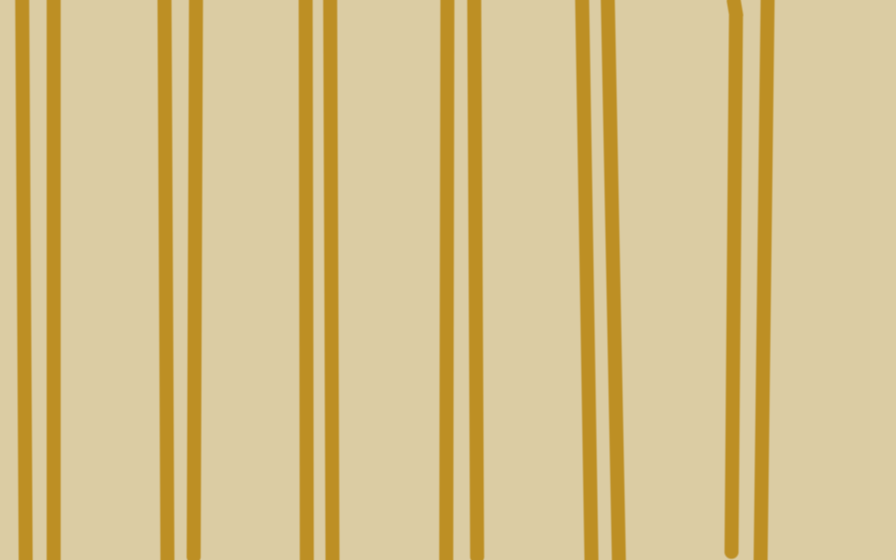
This pattern is drawn by a Shadertoy shader. Its source:

```glsl
// Paired ochre brush stripes, slightly leaning, on a plain cream ground.

const int PAIRS = 6;

// Hand drift of each pair, in 1/480 of the height:
// left stripe foot, left head, right foot, right head.
const vec4 DRIFT[PAIRS] = vec4[PAIRS](
    vec4( 2.0, -1.0,  2.0,  2.0),
    vec4( 2.0, -0.5,  0.5,  2.5),
    vec4( 0.0, -1.0, -2.0, -4.0),
    vec4(-2.0, -1.0,  0.5, -2.0),
    vec4( 1.0, -7.0,  0.5, -9.0),
    vec4(-0.5,  3.5,  0.5,  6.5));

float segmentDistance(vec2 p, vec2 a, vec2 b) {
    vec2 ab = b - a;
    float t = clamp(dot(p - a, ab) / dot(ab, ab), 0.0, 1.0);
    return length(p - a - ab * t);
}

// Distance to a stripe crossing y = 0 at footX and y = 1 at headX,
// with round ends at heights low and high.
float stripeDistance(vec2 p, float footX, float headX, float low, float high) {
    return segmentDistance(p, vec2(mix(footX, headX, low), low),
                              vec2(mix(footX, headX, high), high));
}

void mainImage(out vec4 fragColor, in vec2 fragCoord) {
    vec2 p = fragCoord / iResolution.y;
    p.x *= 1.6 * iResolution.y / iResolution.x;

    // Nearest stripe centre line over all pairs
    float d = 1.0;
    for (int i = 0; i < PAIRS; i++) {
        bool last = i == PAIRS - 1;
        vec4 drift = DRIFT[i] / 480.0;
        float left = 0.0417 + 0.2531 * float(i);
        float right = left + 0.05;
        d = min(d, stripeDistance(p, left + drift.x, left + drift.y,
                                  last ? 0.0146 : -0.02, last ? 0.973 : 1.02));
        d = min(d, stripeDistance(p, right + drift.z, right + drift.w,
                                  i % 2 == 1 && !last ? 0.006 : -0.02, 1.02));
    }

    // Small hooked start of the last left stripe
    d = min(d, segmentDistance(p, vec2(1.3104, 0.998), vec2(1.3146, 0.973)));

    // Paint with a soft edge
    float soft = max(0.0025, 0.75 / iResolution.y);
    float paint = 1.0 - smoothstep(-soft, soft, d - 0.0125);
    vec3 cream = vec3(0.86, 0.80, 0.64);
    vec3 ochre = vec3(0.74, 0.56, 0.14);
    fragColor = vec4(mix(cream, ochre, paint), 1.0);
}
```
